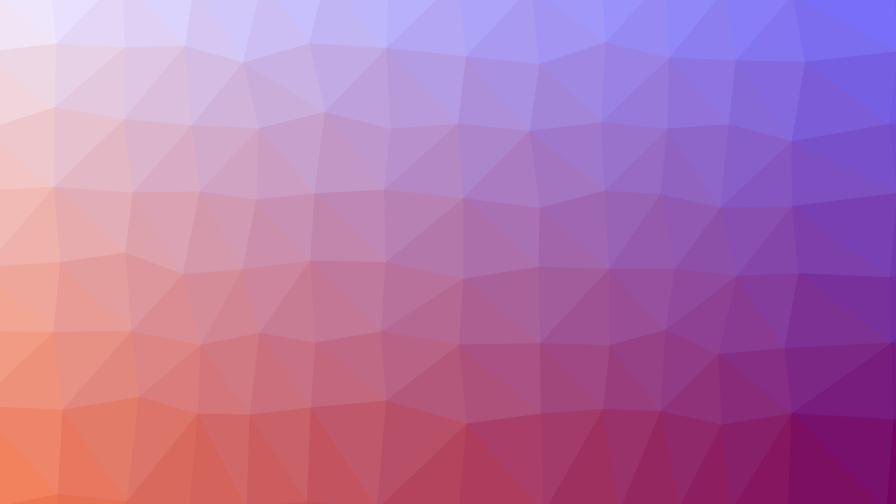
Write a WebGL 1 fragment shader that draws this background.

```glsl
precision highp float;
// Low-poly backdrop: flat triangles on a wavy mesh, tinted by a four-corner gradient.
uniform vec2 u_resolution;

const vec2 SIZE = vec2(16.0 / 9.0, 1.0);
const vec2 SPACING = vec2(0.1356, 0.1424);
const vec2 OFFSET = vec2(-0.035, -0.038);

// Mesh point for a column and a row, rows counted downward.
vec2 meshPoint(vec2 id) {
  float c = id.x;
  float r = id.y;
  vec2 point = OFFSET + id * SPACING;
  // Layered sines bend the columns and rows.
  point.x += (0.007 + 0.0035 * r) * cos(0.967 * (c - 8.5));
  point.x += 0.0139 * cos(0.52 * (c - 10.0)) * cos(2.1 * (r - 1.0));
  point.y += 0.0019 * (c - 6.5) + 0.0116 * sin(1.571 * (c - 6.5));
  point.y += 0.0093 * cos(3.1416 * c) * cos(0.9 * (r - 1.6));
  point += 0.009 * sin(vec2(5.1 * c + 3.7 * r, 4.3 * c - 2.6 * r));
  // Push the outermost column and row to the canvas border.
  return point + vec2(0.05 * step(12.5, c), 0.05 * step(6.5, r));
}

// Signed distance from p to the line through a and b.
float lineDistance(vec2 p, vec2 a, vec2 b) {
  vec2 edge = b - a;
  vec2 d = p - a;
  return (edge.x * d.y - edge.y * d.x) / length(edge);
}

vec3 gradient(vec2 p) {
  vec2 uv = clamp(p / SIZE, 0.0, 1.0);
  vec3 top = mix(vec3(0.95, 0.92, 0.99), vec3(0.45, 0.42, 0.98), uv.x);
  vec3 bottom = mix(vec3(0.95, 0.48, 0.32), vec3(0.45, 0.0, 0.35), uv.x);
  return mix(top, bottom, uv.y);
}

// Triangle colour in rgb, weighted by its smooth coverage in alpha.
vec4 triangle(vec2 p, vec2 a, vec2 b, vec2 c) {
  float side = sign(lineDistance(c, a, b));
  float inside = min(side * lineDistance(p, a, b),
                     min(side * lineDistance(p, b, c), side * lineDistance(p, c, a)));
  float coverage = clamp(0.5 + inside * u_resolution.y, 0.0, 1.0);
  return vec4(gradient((a + b + c) / 3.0), 1.0) * coverage;
}

void main() {
  vec2 uv = gl_FragCoord.xy / u_resolution;
  vec2 p = vec2(uv.x, 1.0 - uv.y) * SIZE;
  vec2 home = floor((p - OFFSET) / SPACING);
  vec4 sum = vec4(0.0);

  // Nearby cells, each split along its shorter diagonal.
  for (int j = -1; j <= 1; j++) {
    for (int i = -1; i <= 1; i++) {
      vec2 id = home + vec2(float(i), float(j));
      vec2 a = meshPoint(id);
      vec2 b = meshPoint(id + vec2(1.0, 0.0));
      vec2 c = meshPoint(id + vec2(1.0, 1.0));
      vec2 d = meshPoint(id + vec2(0.0, 1.0));
      if (distance(a, c) < distance(b, d)) {
        sum += triangle(p, a, b, c) + triangle(p, a, c, d);
      } else {
        sum += triangle(p, a, b, d) + triangle(p, b, c, d);
      }
    }
  }
  gl_FragColor = vec4(sum.rgb / max(sum.a, 0.001), 1.0);
}
```
